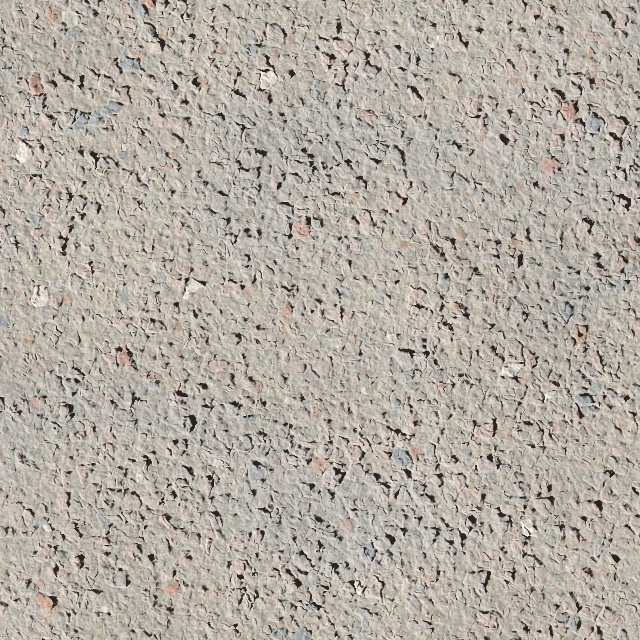
This texture is drawn by a Shadertoy shader. Its source:

```glsl
const vec2 TO_LIGHT = vec2(-0.86, -0.51);
const float SUN_SLOPE = 0.62;

const vec3 MORTAR = vec3(0.730, 0.715, 0.655);
const vec3 PINK_STONE = vec3(0.770, 0.705, 0.680);
const vec3 GREY_STONE = vec3(0.720, 0.700, 0.680);
const vec3 RED_CHIP = vec3(0.760, 0.600, 0.540);
const vec3 BLUE_CHIP = vec3(0.640, 0.660, 0.670);
const vec3 PALE_CHIP = vec3(0.870, 0.850, 0.820);
const vec3 DUST = vec3(0.670, 0.670, 0.675);
const vec3 SHADOW = vec3(0.140, 0.112, 0.095);

float hash(vec2 p) {
    return fract(sin(dot(p, vec2(127.1, 311.7))) * 43758.5453);
}

vec2 hash2(vec2 p) {
    return vec2(hash(p), hash(p + 57.3));
}

vec2 turn(vec2 p, float angle) {
    float c = cos(angle), s = sin(angle);
    return vec2(c * p.x - s * p.y, s * p.x + c * p.y);
}

float noise(vec2 p) {
    vec2 i = floor(p), f = fract(p);
    f = f * f * (3.0 - 2.0 * f);
    float low = mix(hash(i), hash(i + vec2(1.0, 0.0)), f.x);
    float high = mix(hash(i + vec2(0.0, 1.0)), hash(i + 1.0), f.x);
    return mix(low, high, f.y);
}

// Every octave is turned so that the lattice does not show
float fbm(vec2 p) {
    float sum = 0.0, amplitude = 0.5;
    for (int i = 0; i < 3; i++) {
        p = turn(p, 0.9) + 7.1;
        sum += amplitude * noise(p);
        p *= 2.0;
        amplitude *= 0.5;
    }
    return sum;
}

// Angular stones: x = distance to the rim, y = tilted top, z = identity
vec3 stones(vec2 p) {
    vec2 cell = floor(p), nearestCell = cell, offset = vec2(0.0);
    float nearest = 8.0, second = 8.0;
    for (int y = -1; y <= 1; y++) {
        for (int x = -1; x <= 1; x++) {
            vec2 c = cell + vec2(x, y);
            vec2 d = p - c - hash2(c);
            float dist = length(d);
            if (dist < nearest) {
                second = nearest;
                nearest = dist;
                nearestCell = c;
                offset = d;
            } else {
                second = min(second, dist);
            }
        }
    }
    float size = hash(nearestCell + 41.9);
    vec2 tilt = hash2(nearestCell + 83.1) - 0.5;
    float top = 0.08 + 0.92 * size * size + 1.1 * dot(tilt, offset);
    return vec3(second - nearest, top, hash(nearestCell + 19.7));
}

// Crumbled outlines
vec2 warp(vec2 uv) {
    vec2 p = turn(uv, 0.6);
    vec2 coarse = vec2(noise(p * 62.0), noise(p * 62.0 + 31.0)) - 0.5;
    vec2 fine = vec2(noise(p * 170.0 + 5.0), noise(p * 170.0 + 47.0)) - 0.5;
    return uv + 0.011 * coarse + 0.006 * fine;
}

vec3 largeStones(vec2 p) { return stones(turn(p, 0.4) * 41.0); }
vec3 smallStones(vec2 p) { return stones(turn(p, 1.1) * 86.0 + 13.0); }

float stoneHeight(vec3 stone) {
    return smoothstep(0.0, 0.36, stone.x) * stone.y;
}

// Relief in canvas units
float surface(vec2 uv) {
    vec2 p = warp(uv);
    float relief = 0.0062 * stoneHeight(largeStones(p));
    relief += 0.0040 * stoneHeight(smallStones(p));
    relief += 0.0105 * fbm(uv * 92.0);
    return relief * mix(0.85, 1.25, noise(uv * 9.0 + 4.0));
}

float castShadow(vec2 uv, float height) {
    float blocked = 0.0;
    for (int i = 1; i <= 6; i++) {
        float travel = 0.0015 * float(i);
        float rise = surface(uv + TO_LIGHT * travel) - height;
        blocked = max(blocked, rise - travel * SUN_SLOPE);
    }
    return smoothstep(-0.0002, 0.0036, blocked);
}

vec3 stoneColor(float id) {
    vec3 color = mix(GREY_STONE, PINK_STONE, smoothstep(0.25, 0.75, id));
    color = mix(color, BLUE_CHIP, step(id, 0.05));
    color = mix(color, RED_CHIP, step(0.955, id));
    return mix(color, PALE_CHIP, step(0.988, id));
}

vec3 albedo(vec2 uv) {
    vec2 p = warp(uv);
    vec3 large = largeStones(p);
    vec3 small = smallStones(p);
    vec3 color = mix(MORTAR, stoneColor(small.z), 0.6 * smoothstep(0.05, 0.3, small.x));
    float exposed = smoothstep(0.06, 0.3, large.x) * smoothstep(0.15, 0.6, large.y);
    color = mix(color, stoneColor(large.z), 0.85 * exposed);
    float dusty = smoothstep(0.48, 0.68, fbm(uv * vec2(2.6, 4.2) + 2.3));
    return mix(color, DUST, 0.4 * dusty);
}

void mainImage(out vec4 fragColor, in vec2 fragCoord) {
    vec2 uv = fragCoord / iResolution.y;

    // Sunlit relief, falling off faster than it brightens
    float height = surface(uv);
    float facing = tanh((height - surface(uv + TO_LIGHT * 0.002)) / 0.002);
    float light = 1.02 + (facing > 0.0 ? 0.17 : 0.22) * facing;

    // Mineral grain and broad tone
    vec2 g = turn(uv, 0.7);
    float grain = noise(g * 430.0) + noise(g * 240.0 + 9.0) - 1.0;
    light += 0.13 * grain + 0.12 * (fbm(uv * 6.0) - 0.44);

    vec3 color = albedo(uv) * light;
    color = mix(color, SHADOW, 0.95 * castShadow(uv, height));
    fragColor = vec4(clamp(color, 0.0, 1.0), 1.0);
}
```
